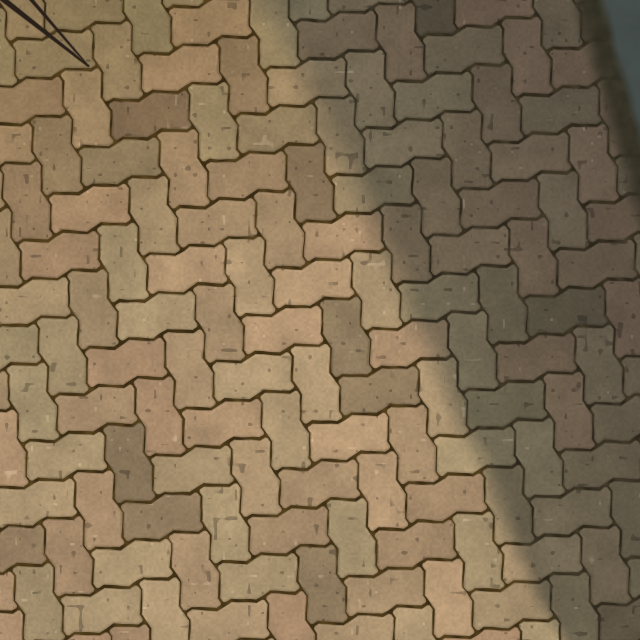
Write a WebGL 2 fragment shader that draws this texture.

```glsl
#version 300 es
precision highp float;

uniform vec2 u_resolution;
out vec4 fragColor;

float hash(vec2 p) {
    vec3 q = fract(vec3(p.xyx) * vec3(0.1031, 0.1030, 0.0973));
    q += dot(q, q.yzx + 33.33);
    return fract((q.x + q.y) * q.z);
}

float noise(vec2 p) {
    vec2 i = floor(p), f = fract(p);
    f = f * f * (3.0 - 2.0 * f);
    return mix(mix(hash(i), hash(i + vec2(1, 0)), f.x),
               mix(hash(i + vec2(0, 1)), hash(i + 1.0), f.x), f.y);
}

float fbm(vec2 p) {
    float sum = 0.0, amp = 0.5;
    for (int i = 0; i < 4; i++) {
        sum += amp * noise(p);
        p = p * 2.03 + 17.0;
        amp *= 0.5;
    }
    return sum;
}

// Uneven zigzag of period 1: quick step at whole numbers, slow return between
float zigzag(float x) {
    float t = fract(x + 0.5) - 0.5;
    return 0.078 * sign(t) * min(abs(t) / 0.2, (0.5 - abs(t)) / 0.3);
}

// Distance to a segment that tapers towards its end b
float twig(vec2 p, vec2 a, vec2 b, float width) {
    vec2 ab = b - a;
    float h = clamp(dot(p - a, ab) / dot(ab, ab), 0.0, 1.0);
    return length(p - a - ab * h) - width * (1.0 - 0.6 * h);
}

// Herringbone of 2:1 blocks: local position from block centre, half size, block id
void herringbone(vec2 q, out vec2 local, out vec2 halfSize, out vec2 id) {
    vec2 cell = floor(q);
    float m = mod(cell.x - cell.y, 4.0);
    bool lying = m < 1.5;
    halfSize = lying ? vec2(1.0, 0.5) : vec2(0.5, 1.0);
    id = cell;
    if (m > 0.5 && lying) id.x -= 1.0;
    if (m > 1.5 && m < 2.5) id.y -= 1.0;
    local = q - id - halfSize;
}

void main() {
    vec2 p = gl_FragCoord.xy / u_resolution;
    float pixel = 1.0 / min(u_resolution.x, u_resolution.y);
    float blockPixel = pixel / 0.0615;

    // Tilted paving grid with zigzag lines
    vec2 q = inverse(mat2(0.0612, 0.0128, -0.0141, 0.0602)) * (p - vec2(0.2843, 0.6094));
    q += 0.025 * (vec2(noise(q * 3.0), noise(q * 3.0 + 40.0)) - 0.5);
    q += vec2(zigzag(q.y), -zigzag(q.x));

    vec2 local, halfSize, id;
    herringbone(q, local, halfSize, id);
    vec2 inset = halfSize - abs(local) + vec2(0.014, 0.0);
    float edge = 0.12 - length(max(0.12 - inset, 0.0));

    // Light falling on the left, shade on the right
    float border = p.x - 0.417 - 0.46 * (1.0 - p.y);
    float soft = mix(0.022, 0.05, p.y);
    float shade = smoothstep(-soft, soft, border + 0.015 * (noise(p * 14.0) - 0.5));
    vec3 sunny = mix(vec3(0.67, 0.575, 0.45), vec3(0.56, 0.48, 0.35),
                     smoothstep(0.35, 1.0, p.y - 0.3 * p.x));
    vec3 shady = mix(vec3(0.44, 0.40, 0.325), vec3(0.37, 0.33, 0.28),
                     smoothstep(0.0, 0.4, border));
    vec3 stone = mix(sunny, shady, shade);

    // Tone of each block, stains and grain
    float tone = hash(id + 71.0);
    stone *= 0.93 + 0.12 * tone;
    stone *= 1.0 - 0.16 * step(0.9, hash(id + 133.0));
    stone *= mix(vec3(1.03, 0.98, 0.97), vec3(0.98, 1.01, 0.98), hash(id + 19.0));
    stone *= 0.90 + 0.2 * fbm(p * 22.0 + id * 3.0);
    stone *= 0.96 + 0.08 * noise(p * 260.0);
    stone *= 1.0 - 0.22 * smoothstep(0.86, 0.95, noise(p * 95.0));
    stone += 0.09 * smoothstep(0.93, 0.99, noise(p * 80.0 + 51.0));

    // Worn rims: pale along the upper side, dim near the joint
    float rim = smoothstep(0.04, 0.07, edge) * (1.0 - smoothstep(0.07, 0.12, edge));
    stone *= 1.0 + 0.07 * rim * sign(local.y) * noise(q * 5.0);
    stone *= mix(0.84, 1.0, smoothstep(0.035, 0.09, edge));

    // Sandy joints
    vec3 joint = mix(vec3(0.25, 0.19, 0.085), vec3(0.19, 0.165, 0.115), shade);
    joint *= 0.85 + 0.5 * noise(q * 6.0);
    float jointWidth = 0.036 + 0.018 * (noise(q * 4.0 + 9.0) - 0.5);
    float cover = smoothstep(jointWidth - blockPixel * 0.7, jointWidth + blockPixel * 0.7, edge);
    vec3 color = mix(joint, stone, cover);

    // Mossy gutter and smooth kerb at the upper right
    float kerb = p.x - 0.932 - 0.29 * (1.0 - p.y) + 0.006 * (noise(p * 40.0) - 0.5);
    vec3 moss = vec3(0.20, 0.19, 0.14) * (0.8 + 0.4 * fbm(p * 60.0));
    color = mix(color, moss, 0.92 * smoothstep(-0.05, -0.015, kerb));
    vec3 kerbColor = vec3(0.27, 0.30, 0.29) * (0.94 + 0.12 * fbm(p * 30.0));
    color = mix(color, kerbColor, smoothstep(-0.004, 0.018, kerb));

    // Forked twig at the upper left
    float fork = min(twig(p, vec2(0.0, 1.005), vec2(0.138, 0.897), 0.0045),
                     twig(p, vec2(0.045, 1.005), vec2(0.138, 0.897), 0.003));
    color = mix(color, vec3(0.16, 0.13, 0.10), 1.0 - smoothstep(-pixel, pixel, fork));

    fragColor = vec4(color, 1.0);
}
```
